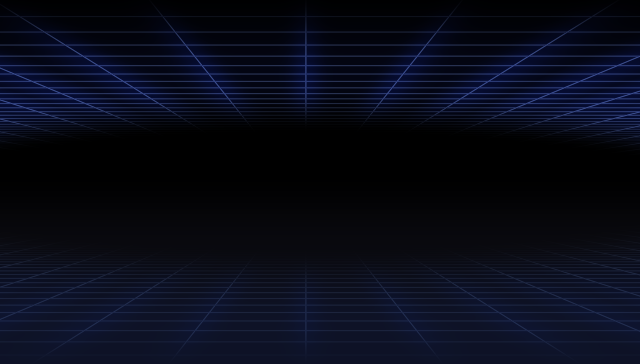
Reproduce this background procedurally as a Shadertoy shader.

```glsl
// Soft-edged stroke, about one pixel wide
float stroke(float dist) {
    float px = 1.0 / iResolution.y;
    return 1.0 - smoothstep(0.0, 0.0009 + 0.8 * px, dist);
}

// Distance to the nearest whole number
float nearest(float v) {
    return abs(fract(v + 0.5) - 0.5);
}

// Perspective plane: x = lines, y = glow along the rays; depth is height from the horizon
vec2 planeGrid(float x, float depth, float slope, float phase) {
    float d = max(depth, 0.02);
    float rowGap = 0.192 * d * d;
    float rowDist = nearest(1.0 / (0.1925 * d) - phase) * rowGap;
    float rayDist = nearest(x / (d * slope)) * slope * d / length(vec2(1.0, x / d));

    float resolved = smoothstep(0.4, 3.5, rowGap * iResolution.y);
    float rows = stroke(rowDist) * mix(0.3, 1.0, resolved);
    float rays = stroke(rayDist);
    float lines = max(rows * 0.75, rays);

    float rayGlow = exp(-rayDist * rayDist / 0.0018);
    float rowGlow = exp(-rowDist * rowDist / 0.00006);
    return vec2(lines, rayGlow * (0.75 + 0.25 * rowGlow));
}

void mainImage(out vec4 fragColor, in vec2 fragCoord) {
    vec2 uv = fragCoord / iResolution.xy;
    float x = (uv.x - 0.478) * iResolution.x / iResolution.y;
    float ceilingDepth = uv.y - 0.463;
    float floorDepth = 0.477 - uv.y;

    // Curved dark band across the middle
    float bow = 0.085 * x * x;
    float ceilingFade = smoothstep(0.18, 0.31, ceilingDepth + bow);
    float floorFade = smoothstep(0.17, 0.31, floorDepth + bow);

    // Ambient haze, warming from black to navy below
    vec3 color = mix(vec3(0.0), vec3(0.036, 0.036, 0.056), smoothstep(0.53, 0.32, uv.y));
    color = mix(color, vec3(0.054, 0.072, 0.150), smoothstep(0.34, 0.10, uv.y));

    // Ceiling: vivid lines and blue light, dimming towards the top
    vec2 ceiling = planeGrid(x, ceilingDepth, 0.80, 0.57);
    float ceilingLight = ceilingFade * smoothstep(0.57, 0.34, ceilingDepth);
    color += vec3(0.012, 0.020, 0.070) * ceilingLight;
    color += vec3(0.012, 0.032, 0.140) * ceiling.y * ceilingLight;
    float ceilingLine = smoothstep(0.17, 0.29, ceilingDepth + bow)
                      * smoothstep(0.56, 0.38, ceilingDepth);
    color += vec3(0.20, 0.245, 0.35) * ceiling.x * ceilingLine;

    // Floor: fainter lines over the haze
    vec2 ground = planeGrid(x, floorDepth, 0.79, 0.48);
    float groundLight = floorFade * smoothstep(0.50, 0.36, floorDepth);
    color += vec3(0.0, 0.010, 0.045) * ground.y * groundLight;
    float groundLine = smoothstep(0.16, 0.29, floorDepth + bow)
                     * smoothstep(0.49, 0.37, floorDepth);
    color += vec3(0.075, 0.095, 0.125) * ground.x * groundLine;

    fragColor = vec4(color, 1.0);
}
```
